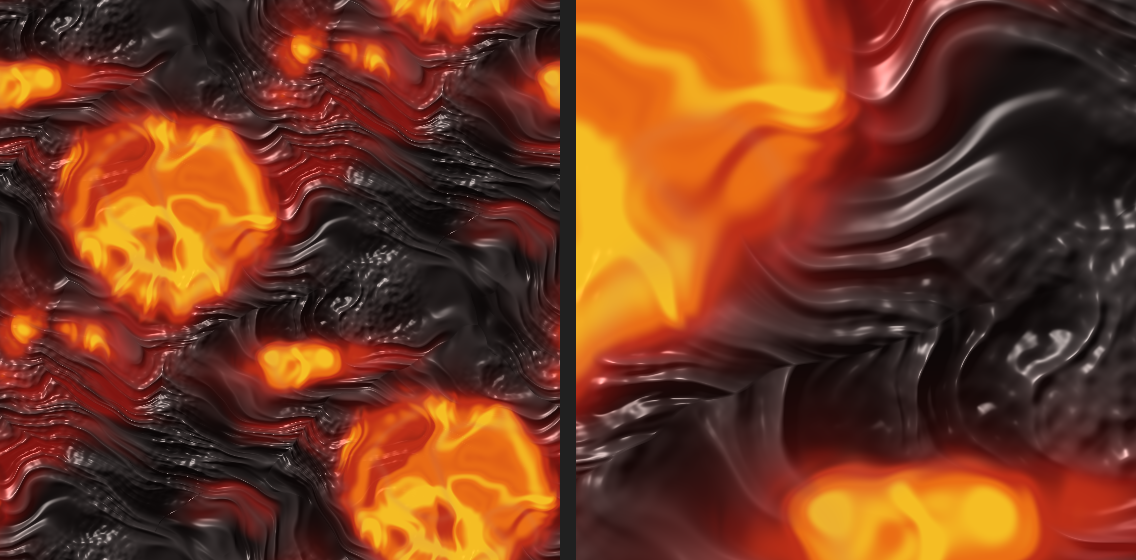
Left, the full canvas; right, a detail of the centre.
Write a Shadertoy shader that draws this texture.

```glsl
float hash(vec2 c) {
    vec3 s = fract(c.xyx * vec3(0.1031, 0.1030, 0.0973));
    s += dot(s, s.yzx + 33.33);
    return fract((s.x + s.y) * s.z);
}

float cornerSlope(vec2 cell, vec2 offset, vec2 period, float seed) {
    float angle = 6.2832 * hash(mod(cell, period) + seed);
    return dot(vec2(cos(angle), sin(angle)), offset);
}

// Gradient noise that wraps after a whole number of cells
float noise(vec2 p, vec2 period, float seed) {
    vec2 c = floor(p), f = p - c, e = vec2(1.0, 0.0);
    vec2 w = f * f * f * (f * (f * 6.0 - 15.0) + 10.0);
    float low = mix(cornerSlope(c, f, period, seed),
                    cornerSlope(c + e, f - e, period, seed), w.x);
    float high = mix(cornerSlope(c + e.yx, f - e.yx, period, seed),
                     cornerSlope(c + 1.0, f - 1.0, period, seed), w.x);
    return mix(low, high, w.y);
}

float tiledNoise(vec2 p, vec2 cells, float seed) {
    return noise(p * cells, cells, seed);
}

vec2 warp(vec2 p, float cells, float seed) {
    return vec2(tiledNoise(p, vec2(cells), seed), tiledNoise(p, vec2(cells), seed + 17.0));
}

// Diagonal lattice: one unit along either axis repeats the pattern
vec2 toLattice(vec2 p) { return vec2(p.x + p.y, p.x - p.y); }

float ridge(float n, float sharpness) { return exp(-sharpness * n * n); }

// Depth inside a tilted elliptic pool, negative outside
float pool(vec2 p, vec2 center, vec2 radii, float tilt) {
    vec2 o = toLattice(p - center);
    o -= round(o);
    vec2 d = 0.5 * toLattice(o);
    float c = cos(tilt), s = sin(tilt);
    d = vec2(c * d.x + s * d.y, c * d.y - s * d.x);
    return (1.0 - length(d / radii)) * min(radii.x, radii.y);
}

vec2 wobble(vec2 p) {
    vec2 q = toLattice(p);
    return p + 0.045 * warp(q, 4.0, 3.0) + 0.018 * warp(q, 13.0, 5.0);
}

float lavaDepth(vec2 p) {
    vec2 w = wobble(p);
    float depth = pool(w, vec2(0.297, 0.625), vec2(0.195, 0.18), 0.0);
    depth = max(depth, pool(w, vec2(0.535, 0.345), vec2(0.115, 0.053), 0.1));
    depth = max(depth, pool(w, vec2(0.53, 0.925), vec2(0.033, 0.054), -0.2));
    depth = max(depth, pool(w, vec2(0.65, 0.90), vec2(0.065, 0.032), -0.45));
    return max(depth, pool(w, vec2(0.51, 0.83), vec2(0.04, 0.03), -0.6) - 0.012);
}

// Streak coordinates run down to the right and bend around the pools
vec2 streakCoords(vec2 p, float depth) {
    vec2 q = toLattice(p);
    q += 0.11 * warp(q, 3.0, 11.0) + 0.03 * warp(q, 9.0, 13.0);
    return vec2(3.0 * q.x - q.y + 0.45 * exp(-160.0 * depth * depth), q.y);
}

float rockHeight(vec2 p, float depth) {
    vec2 q = toLattice(p), s = streakCoords(p, depth);
    float rough = smoothstep(-0.15, 0.3, tiledNoise(q, vec2(4.0), 23.0));
    float ropes = 0.55 * ridge(tiledNoise(s, vec2(4.0, 3.0), 29.0), 18.0);
    ropes += 0.30 * ridge(tiledNoise(s, vec2(8.0, 5.0), 31.0), 18.0);
    ropes += 0.12 * rough * ridge(tiledNoise(s, vec2(17.0, 16.0), 37.0), 14.0);
    return ropes + 0.16 * rough * tiledNoise(q, vec2(58.0), 41.0);
}

float surface(vec2 p) { return rockHeight(p, lavaDepth(p)); }

vec3 surfaceNormal(vec2 p, float height, float relief) {
    const float STEP = 0.0015;
    vec2 slope = vec2(surface(p + vec2(STEP, 0.0)), surface(p + vec2(0.0, STEP))) - height;
    return normalize(vec3(-relief * slope / STEP, 1.0));
}

float lavaHeat(vec2 p, float depth) {
    vec2 q = toLattice(p);
    vec2 flow = toLattice(q) + 0.22 * warp(q, 5.0, 43.0) + 0.06 * warp(q, 14.0, 47.0);
    float n = tiledNoise(flow, vec2(4.0, 2.0), 53.0);
    float swirl = pool(wobble(p), vec2(0.28, 0.565), vec2(0.085, 0.042), -0.2);
    float heat = 0.46 + 0.38 * ridge(n, 38.0) + 0.07 * cos(n * 42.0);
    heat += 0.35 * ridge(swirl, 8000.0) + 0.22 * ridge(depth - 0.036, 3000.0);
    heat -= 0.2 * smoothstep(0.012, 0.03, swirl);
    return heat * smoothstep(-0.03, 0.022, depth);
}

vec3 heatColor(float heat) {
    vec3 c = mix(vec3(0.05, 0.02, 0.02), vec3(0.40, 0.07, 0.05), smoothstep(0.0, 0.24, heat));
    c = mix(c, vec3(0.74, 0.18, 0.09), smoothstep(0.22, 0.48, heat));
    c = mix(c, vec3(0.92, 0.43, 0.08), smoothstep(0.52, 0.74, heat));
    return mix(c, vec3(0.96, 0.74, 0.14), smoothstep(0.74, 0.98, heat));
}

void mainImage(out vec4 fragColor, in vec2 fragCoord) {
    vec2 p = fragCoord / iResolution.xy;
    float depth = lavaDepth(p);
    float height = rockHeight(p, depth);
    float molten = smoothstep(-0.014, 0.01, depth - 0.025 * (height - 0.45));

    // Wet rock lit from the upper left
    vec3 normal = surfaceNormal(p, height, mix(0.028, 0.009, molten));
    float diffuse = max(dot(normal, normalize(vec3(-0.5, 0.6, 0.7))), 0.0);
    float gloss = pow(max(dot(normal, normalize(vec3(-0.36, 0.52, 0.8))), 0.0), 34.0);
    vec3 rock = mix(vec3(0.04, 0.025, 0.025), vec3(0.32, 0.29, 0.29), height * diffuse);

    // Red glow in the hollows and around the pools
    vec2 streak = streakCoords(p, depth);
    float ember = smoothstep(-0.06, 0.34, tiledNoise(streak, vec2(2.0, 3.0), 59.0));
    float glow = ember * (1.1 - height) + 0.8 * exp(min(depth, 0.0) / 0.022);
    rock += vec3(0.46, 0.05, 0.035) * min(glow, 1.0);

    // Molten pools with a pale film
    vec3 lava = heatColor(lavaHeat(p, depth));
    float film = ridge(tiledNoise(toLattice(p) + 0.1 * warp(toLattice(p), 6.0, 61.0), vec2(5.0), 67.0), 300.0);
    lava = mix(lava, vec3(0.80, 0.50, 0.36), 0.2 * film);

    vec3 color = mix(rock, lava, molten);
    color += vec3(0.70, 0.68, 0.67) * gloss * mix(0.75, 0.4, molten);
    fragColor = vec4(clamp(color, 0.0, 1.0), 1.0);
}
```
